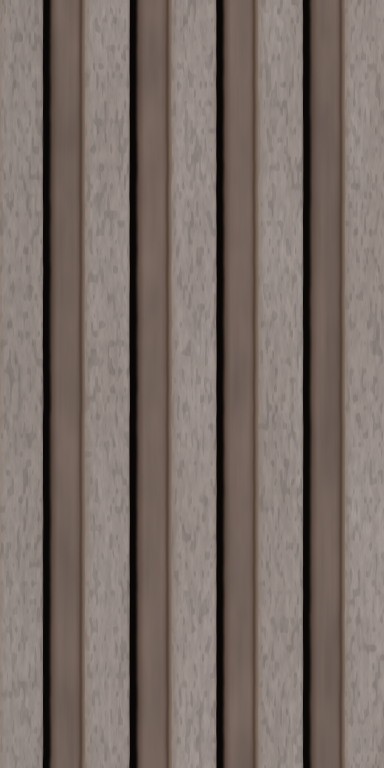
Reproduce this texture procedurally as a Shadertoy shader.

```glsl
// Layout, in canvas widths
const float PERIOD = 0.2257;
const float FIRST_GROOVE = 0.112;
// Profile of one repeat, in periods
const float SHADOW_END = 0.082;
const float FLOOR_END = 0.435;
const float SLAT_START = 0.485;
const float EDGE_WOBBLE = 0.012;
// Surface detail
const vec2 GRAIN_SCALE = vec2(125.0, 32.0);
const vec2 STREAK_SCALE = vec2(75.0, 3.5);
const float GRAIN_STRENGTH = 0.15;
const float STREAK_STRENGTH = 0.09;
const float SLAT_VARIATION = 0.025;
// Colours
const vec3 SLAT_LIGHT = vec3(0.60, 0.56, 0.54);
const vec3 SLAT_DARK = vec3(0.53, 0.485, 0.46);
const vec3 FLOOR_COLOR = vec3(0.44, 0.38, 0.35);
const vec3 FLOOR_SHADE = vec3(0.34, 0.27, 0.23);
const vec3 CREASE_COLOR = vec3(0.30, 0.23, 0.19);
const vec3 BEVEL_COLOR = vec3(0.49, 0.42, 0.37);
const vec3 SHADOW_COLOR = vec3(0.035, 0.027, 0.02);

float hash(vec2 p) {
    vec3 q = fract(vec3(p.xyx) * 0.1031);
    q += dot(q, q.yzx + 33.33);
    return fract((q.x + q.y) * q.z);
}

float noise(vec2 p) {
    vec2 i = floor(p);
    vec2 f = fract(p);
    f = f * f * (3.0 - 2.0 * f);
    float low = mix(hash(i), hash(i + vec2(1.0, 0.0)), f.x);
    float high = mix(hash(i + vec2(0.0, 1.0)), hash(i + vec2(1.0, 1.0)), f.x);
    return mix(low, high, f.y);
}

float fbm(vec2 p) {
    float sum = 0.0;
    float weight = 0.5;
    for (int i = 0; i < 3; i++) {
        sum += weight * noise(p);
        p = p * 2.03 + 17.7;
        weight *= 0.5;
    }
    return sum / 0.875;
}

// Rough face: short upright fibres with darker pits
vec3 slatColor(vec2 uv, float x, float id) {
    vec2 bent = uv + vec2(0.004 * noise(uv * vec2(20.0, 30.0)), 0.0);
    float grain = fbm(bent * GRAIN_SCALE + 50.0);
    float pits = smoothstep(0.58, 0.85, noise(bent * GRAIN_SCALE * vec2(1.1, 1.3) + 90.0));
    float broad = noise(uv * vec2(14.0, 3.0) + 11.0);
    vec3 color = mix(SLAT_DARK, SLAT_LIGHT, 0.45 + 0.5 * broad);
    color *= 1.0 + GRAIN_STRENGTH * (grain - 0.5) - 0.09 * pits;
    color *= 1.0 + SLAT_VARIATION * (2.0 * hash(vec2(id, 4.0)) - 1.0);
    // Worn brown tint along the left edge
    float tint = 1.0 - smoothstep(SLAT_START, SLAT_START + 0.09, x);
    return mix(color, BEVEL_COLOR, 0.35 * tint);
}

// Smooth face: long soft streaks and cloudy stains
vec3 floorColor(vec2 uv, float x, float id) {
    float streak = fbm(uv * STREAK_SCALE + id * 9.0);
    float stain = fbm(uv * vec2(16.0, 6.0) + id * 5.0);
    float shade = 1.0 - smoothstep(SHADOW_END, SHADOW_END + 0.10, x);
    shade = max(shade, 0.5 * smoothstep(FLOOR_END - 0.07, FLOOR_END, x));
    vec3 color = mix(FLOOR_COLOR, FLOOR_SHADE, shade);
    color *= 1.0 + STREAK_STRENGTH * (streak - 0.5) + 0.16 * (stain - 0.5);
    return color * (1.0 + 0.04 * (hash(vec2(id, 8.0)) - 0.5));
}

void mainImage(out vec4 fragColor, in vec2 fragCoord) {
    vec2 uv = fragCoord / iResolution.x;
    float column = (uv.x - FIRST_GROOVE) / PERIOD;
    float id = floor(column) + 2.0;
    float x = fract(column);
    float aa = 0.75 / (iResolution.x * PERIOD);

    // Slightly uneven edges, different for every repeat
    float wobble = EDGE_WOBBLE * (fbm(vec2(id * 13.0, uv.y * 18.0)) - 0.5);
    float shadowEnd = SHADOW_END + wobble;
    float slatStart = SLAT_START + wobble;

    // Groove floor, dark crease and lit bevel
    vec3 color = floorColor(uv, x, id);
    float crease = 1.0 - smoothstep(0.0, 0.02 + aa, abs(x - FLOOR_END - wobble));
    color = mix(color, CREASE_COLOR, 0.7 * crease);
    float bevel = smoothstep(FLOOR_END + 0.005, slatStart, x);
    color = mix(color, BEVEL_COLOR, bevel);

    // Raised slat, darkening just before its right edge
    vec3 slat = slatColor(uv, x, id);
    slat *= 1.0 - 0.12 * smoothstep(0.965, 1.0, x);
    color = mix(color, slat, smoothstep(slatStart - aa, slatStart + aa, x));

    // Deep shadow beside the slat, with a soft far side
    float fade = 1.0 - smoothstep(shadowEnd - 0.015 - aa, shadowEnd + 0.022 + aa, x);
    float start = wobble * 0.7;
    float near = smoothstep(start - aa, start + aa, x);
    float wrapped = smoothstep(start - aa, start + aa, x - 1.0);
    color = mix(color, SHADOW_COLOR, max(fade * near, wrapped));
    // Keep the slat face where the edge bulges over the groove
    color = mix(color, SLAT_DARK * 0.9, (1.0 - near) * step(x, 0.2));

    fragColor = vec4(clamp(color, 0.0, 1.0), 1.0);
}
```
